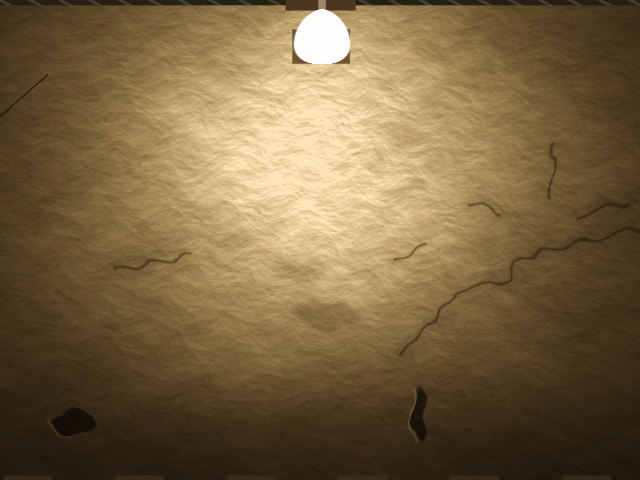
Give the GLSL for this texture, as a Shadertoy shader.

```glsl
// Weathered plaster wall lit by a single frosted lamp, with cracks, stains and chipped holes.

const vec2 GLOW_CENTER = vec2(0.655, 0.655);
const vec2 GLOW_STRETCH = vec2(0.94, 1.08);
const float GLOW_RADIUS = 0.45;
const float AMBIENT = 0.18;
const float GLOW_GAIN = 0.79;
const float RELIEF = 0.62;
const float STAIN = 0.10;
const vec2 LAMP_BASE = vec2(0.671, 0.866);
const vec2 LAMP_SIZE = vec2(0.059, 0.115);
const float CEILING = 0.989;

// Crack segments: start xy, end xy
const int CRACKS = 11;
const vec4 CRACK[CRACKS] = vec4[](
    vec4(0.837, 0.253, 0.885, 0.314), vec4(0.885, 0.314, 0.946, 0.392),
    vec4(0.946, 0.392, 1.060, 0.418), vec4(1.060, 0.418, 1.080, 0.462),
    vec4(1.080, 0.462, 1.215, 0.497), vec4(1.215, 0.497, 1.333, 0.523),
    vec4(1.155, 0.696, 1.148, 0.592), vec4(0.980, 0.578, 1.045, 0.556),
    vec4(1.210, 0.550, 1.302, 0.578), vec4(0.815, 0.453, 0.885, 0.488),
    vec4(0.243, 0.436, 0.400, 0.470));

vec2 hash2(vec2 p) {
    vec3 q = fract(vec3(p.xyx) * vec3(0.1031, 0.1030, 0.0973));
    q += dot(q, q.yzx + 33.33);
    return fract((q.xx + q.yz) * q.zy);
}

// Distance to the nearest scattered point
float cellular(vec2 p) {
    vec2 cell = floor(p), f = fract(p);
    float nearest = 2.0;
    for (int j = -1; j <= 1; j++)
        for (int i = -1; i <= 1; i++) {
            vec2 o = vec2(i, j);
            vec2 r = o + hash2(cell + o) - f;
            nearest = min(nearest, dot(r, r));
        }
    return sqrt(nearest);
}

float layeredSines(vec2 p) {
    float sum = 0.0, amp = 0.5;
    for (int i = 0; i < 5; i++) {
        p += 0.6 * sin(p.yx * 1.3 + float(i) * 1.7);
        sum += amp * sin(p.x + 0.7) * sin(p.y + 1.9);
        p = mat2(1.5, 1.1, -1.1, 1.5) * p;
        amp *= 0.62;
    }
    return sum;
}

float plasterHeight(vec2 p) {
    p += 0.006 * sin(p.yx * 47.0 + 2.0 * sin(p * 23.0));
    float h = 0.0, amp = 0.5, freq = 22.0;
    for (int i = 0; i < 4; i++) {
        h += amp * cellular(p * freq * vec2(0.75, 1.25) + float(i) * 7.3);
        freq *= 1.95;
        amp *= 0.55;
    }
    return h;
}

float segmentDist(vec2 p, vec2 a, vec2 b) {
    vec2 d = b - a;
    return length(p - a - d * clamp(dot(p - a, d) / dot(d, d), 0.0, 1.0));
}

float boxMask(vec2 p, vec2 center, vec2 halfSize, float soft) {
    vec2 d = abs(p - center) - halfSize;
    return 1.0 - smoothstep(-soft, soft, max(d.x, d.y));
}

float blob(vec2 p, vec2 center, vec2 radius, float soft) {
    return 1.0 - smoothstep(1.0 - soft, 1.0 + soft, length((p - center) / radius));
}

float holes(vec2 p) {
    return max(blob(p, vec2(0.153, 0.117), vec2(0.042, 0.027), 0.12),
               blob(p, vec2(0.873, 0.136), vec2(0.014, 0.052), 0.16));
}

// Pear profile: blunt below, tapering above
float lampMask(vec2 p, float soft) {
    float t = (p.y - LAMP_BASE.y) / LAMP_SIZE.y - 0.35;
    float u = t > 0.0 ? t / 0.65 : -t / 0.35;
    float width = LAMP_SIZE.x * pow(max(1.0 - u * u, 0.0), t > 0.0 ? 0.6 : 0.4);
    return (1.0 - smoothstep(-soft, soft, abs(p.x - LAMP_BASE.x) - width)) * step(u, 1.0);
}

// Warm tone ramp from brown through cream
vec3 warmTone(float v) {
    return v * vec3(1.0, 0.71 + 0.19 * v, 0.37 + 0.09 * v + 0.26 * v * v);
}

void mainImage(out vec4 fragColor, in vec2 fragCoord) {
    vec2 p = fragCoord / iResolution.y;
    float px = 1.0 / iResolution.y;

    // Pool of light
    float d = length((p - GLOW_CENTER) * GLOW_STRETCH) / GLOW_RADIUS;
    float light = AMBIENT + GLOW_GAIN * exp(-d * d);
    light += 0.14 * exp(-9.0 * length(p - LAMP_BASE - vec2(0.0, 0.04)));
    light *= mix(0.68, 1.0, smoothstep(0.0, 0.28, p.y));

    // Plaster relief, lit from above, and broad stains
    float slope = plasterHeight(p - vec2(0.001, 0.0035)) - plasterHeight(p);
    float stain = layeredSines(p * vec2(9.0, 13.0));
    float fine = layeredSines(p * vec2(38.0, 55.0) + 4.0);
    float wall = light * (1.0 + RELIEF * slope + STAIN * stain + 0.06 * fine);

    // Cracks and the straight scratch
    vec2 q = p + 0.006 * sin(p.yx * 75.0 + 2.0 * sin(p * 41.0)) + 0.003 * fine;
    float crack = 1.0;
    for (int i = 0; i < CRACKS; i++)
        crack = min(crack, segmentDist(q, CRACK[i].xy, CRACK[i].zw));
    wall *= 1.0 - 0.28 * (1.0 - smoothstep(0.0005, 0.005, crack)) - 0.10 * exp(-crack * 70.0);
    float scratch = segmentDist(p, vec2(0.0, 0.757), vec2(0.099, 0.844));
    wall *= 1.0 - 0.5 * (1.0 - smoothstep(0.0005, 0.0025, scratch));

    // Worn patches and chipped holes with pale left rims
    float worn = max(blob(q, vec2(0.678, 0.344), vec2(0.063, 0.028), 0.25),
                     0.7 * blob(q, vec2(0.635, 0.433), vec2(0.062, 0.022), 0.4));
    wall *= 1.0 - 0.16 * worn;
    float hole = holes(q);
    wall += 0.12 * holes(q + vec2(0.005, 0.002)) * (1.0 - hole);
    wall *= 1.0 - 0.58 * hole;
    vec3 color = warmTone(clamp(wall, 0.0, 1.0));

    // Ceiling lattice and broken floor trim
    float lattice = abs(fract(p.x * 16.0 + p.y * 30.0) - 0.5);
    vec3 beam = vec3(0.15, 0.12, 0.08) + 0.12 * smoothstep(0.35, 0.45, lattice);
    color = mix(color, beam, smoothstep(CEILING - px, CEILING + px, p.y));
    float trim = (1.0 - smoothstep(0.008, 0.011, p.y)) * smoothstep(0.1, 0.3, sin(p.x * 27.0));
    color = mix(color, vec3(0.25, 0.20, 0.13), 0.6 * trim);

    // Lamp mount and glowing shade
    color = mix(color, vec3(0.29, 0.21, 0.13), boxMask(p, vec2(0.668, 0.99), vec2(0.073, 0.012), px));
    color = mix(color, vec3(0.43, 0.32, 0.19), boxMask(p, vec2(0.669, 0.903), vec2(0.060, 0.036), px));
    color = mix(color, vec3(0.62, 0.52, 0.40), boxMask(p, vec2(0.671, 0.99), vec2(0.008, 0.012), px));
    color = mix(color, vec3(1.0, 0.99, 0.99), lampMask(p, 1.2 * px));
    fragColor = vec4(color, 1.0);
}
```
